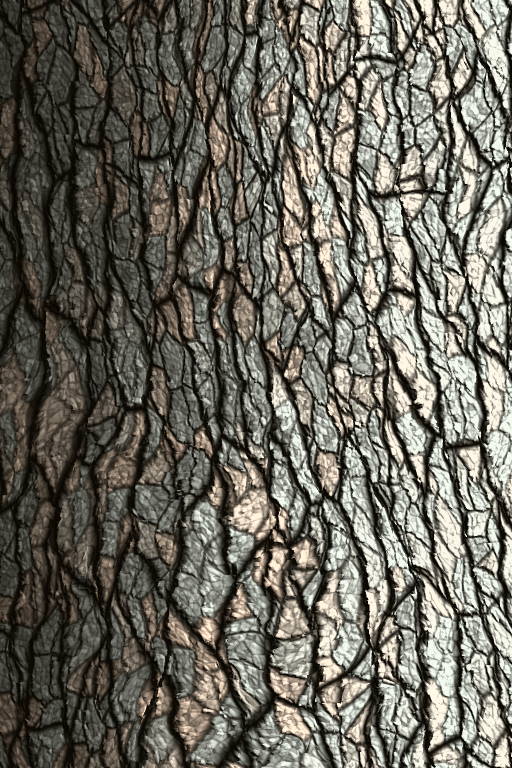
Give the GLSL for this texture, as a Shadertoy shader.

```glsl
const vec2 PLATE_SCALE = vec2(15.0, 3.6);
const vec2 FLAKE_SCALE = vec2(27.0, 13.0);
const vec2 CHIP_SCALE  = vec2(66.0, 48.0);
const vec2 GRAIN_SCALE = vec2(150.0, 125.0);
const vec2 LIGHT_STEP  = vec2(0.0032, 0.0026);
const vec3 WARM_OFFSET = vec3(0.014, 0.004, -0.018);
const vec3 BROWN_TINT  = vec3(1.09, 0.98, 0.89);
const vec3 LICHEN_TINT = vec3(0.97, 1.01, 0.99);

vec2 hash2(vec2 c) {
    vec3 a = fract(c.xyx * vec3(0.1031, 0.1030, 0.0973));
    a += dot(a, a.yzx + 33.33);
    return fract((a.xx + a.yz) * a.zy);
}

// Stretched cellular noise: x = centre distance, y = border distance
// in canvas units, z = random value of the cell
vec3 cells(vec2 p, vec2 scale) {
    p *= scale;
    vec2 base = floor(p), nearVec = vec2(8.0), nextVec = vec2(8.0), nearCell = base;
    float f1 = 8.0, f2 = 8.0;
    for (int j = -1; j <= 1; j++) {
        for (int i = -1; i <= 1; i++) {
            vec2 cell = base + vec2(i, j);
            vec2 v = p - cell - hash2(cell);
            float d = max(length(v), 1e-4);
            if (d < f1) {
                f2 = f1; nextVec = nearVec;
                f1 = d; nearVec = v; nearCell = cell;
            } else if (d < f2) {
                f2 = d; nextVec = v;
            }
        }
    }
    vec2 slope = (nearVec / f1 - nextVec / f2) * scale;
    float border = (f2 - f1) / max(length(slope), 1e-3);
    return vec3(f1, border, hash2(nearCell + 71.0).x);
}

// Grain direction: upright on the left, leaning on the right, wavy throughout
vec2 grainFlow(vec2 p) {
    vec2 q = p;
    q.x += 0.17 * smoothstep(0.25, 0.75, p.x) * (p.y - 0.75);
    q.x += 0.018 * sin(5.0 * p.y + 4.0 * p.x) + 0.009 * sin(12.0 * p.y + 9.0 * p.x);
    q.x += 0.005 * sin(29.0 * p.y + 17.0 * p.x) + 0.0025 * sin(67.0 * p.y - 31.0 * p.x);
    q.y += 0.020 * sin(13.0 * p.x + 3.0 * p.y) + 0.008 * sin(41.0 * p.x - 9.0 * p.y);
    return q + 3.0;
}

// x = surface height, y = flake random, z = plate random
vec3 bark(vec2 p) {
    vec2 q = grainFlow(p);
    vec3 chip = cells(q, CHIP_SCALE);
    vec3 grain = cells(q + 5.0, GRAIN_SCALE);
    q += vec2(0.007, 0.005) * (chip.z - 0.5) + 0.003 * (grain.z - 0.5);
    vec3 plate = cells(q, PLATE_SCALE);
    vec3 flake = cells(q + 1.7, FLAKE_SCALE);

    float fissure = smoothstep(0.0, mix(0.008, 0.021, plate.z), plate.y + 0.001);
    float seam = smoothstep(0.0, mix(0.004, 0.010, flake.z), flake.y);
    float nick = smoothstep(0.0, 0.004, chip.y);
    float seamDepth = mix(0.85, 0.45, plate.z);

    float height = fissure * mix(1.0 - seamDepth, 1.0, seam);
    height *= mix(0.76, 1.0, nick) * mix(0.78, 1.14, chip.z);
    height *= mix(0.74, 1.22, grain.z) * mix(1.06, 0.86, grain.x);
    return vec3(height, flake.z, plate.z);
}

// Dim on the left, bright on the right, with broad uneven shade
float sideLight(vec2 p) {
    float sway = 0.05 * sin(4.0 * p.y + 1.0) + 0.03 * sin(9.0 * p.y + 7.0 * p.x);
    float light = mix(0.27, 1.02, smoothstep(-0.02, 0.92, p.x + sway));
    float topShade = smoothstep(0.9, 1.5, p.y) * (1.0 - smoothstep(0.35, 0.65, p.x));
    float footShade = (1.0 - smoothstep(0.1, 0.5, p.y)) * (1.0 - smoothstep(0.2, 0.5, p.x));
    return light * (1.0 - 0.25 * topShade - 0.15 * footShade);
}

vec3 barkColour(vec2 p) {
    vec3 here = bark(p);
    float relief = here.x - bark(p + LIGHT_STEP).x;
    float tone = sideLight(p) * (here.x + 0.42 * relief);
    tone *= mix(0.86, 1.2, here.z) * mix(0.88, 1.14, here.y);
    tone = clamp(tone * 1.04 + 0.025, 0.025, 0.97);
    float brownness = smoothstep(0.35, 0.9, here.y) * (1.0 - 0.6 * smoothstep(0.4, 0.9, p.x));
    return (vec3(tone) + WARM_OFFSET) * mix(LICHEN_TINT, BROWN_TINT, brownness);
}

void mainImage(out vec4 fragColor, in vec2 fragCoord) {
    // Four samples per pixel smooth the edges
    vec3 sum = vec3(0.0);
    for (int j = 0; j < 2; j++) {
        for (int i = 0; i < 2; i++) {
            vec2 offset = 0.5 * vec2(i, j) - 0.25;
            sum += barkColour((fragCoord + offset) / iResolution.x);
        }
    }
    fragColor = vec4(clamp(sum * 0.25, 0.0, 1.0), 1.0);
}
```
